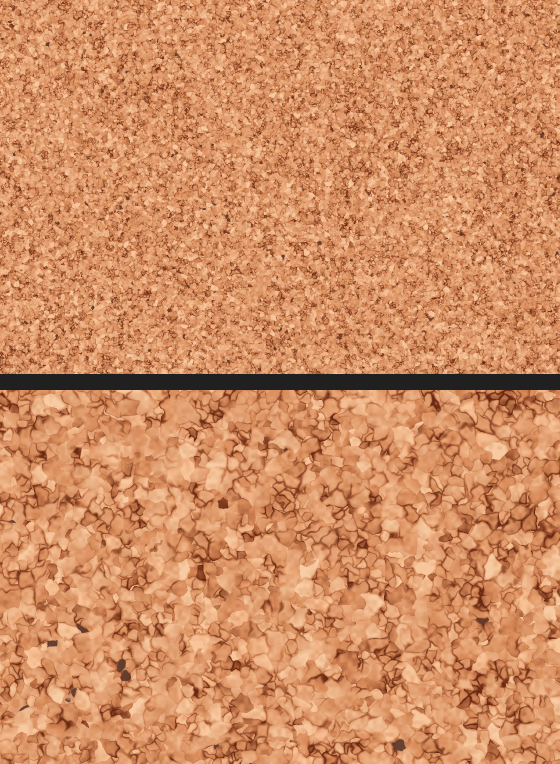
Top, the full canvas; bottom, a detail of the centre.
A Shadertoy shader for this texture:

```glsl
#define FINE_GRAINS 122.0   // small grains per canvas height
#define FLAKES 76.0         // large flakes per canvas height
#define FLAKE_SHARE 0.5
#define SPECK_SHARE 0.005
#define TONE_BASE 0.42
#define TONE_SPREAD 0.78
#define CREVICE_DEPTH 1.15
#define SHADOW vec3(0.50, 0.235, 0.125)
#define CORK vec3(0.84, 0.54, 0.35)
#define PALE vec3(0.95, 0.74, 0.57)
#define SPECK vec3(0.31, 0.18, 0.14)

vec3 hash3(vec2 p) {
    vec3 q = fract(p.xyx * vec3(0.1031, 0.1030, 0.0973));
    q += dot(q, q.yxz + 33.33);
    return fract((q.xxy + q.yzz) * q.zyx);
}

float valueNoise(vec2 p) {
    vec2 i = floor(p), f = fract(p);
    f = f * f * (3.0 - 2.0 * f);
    float low = mix(hash3(i).x, hash3(i + vec2(1, 0)).x, f.x);
    float high = mix(hash3(i + vec2(0, 1)).x, hash3(i + vec2(1, 1)).x, f.x);
    return mix(low, high, f.y);
}

struct Grain {
    vec2 id;
    float gap;   // distance to the neighbouring grain
    float tilt;  // position across the grain, for slanted shading
};

// Angular cellular grains, each stretched along its own random direction
Grain findGrain(vec2 p) {
    vec2 cell = floor(p);
    float nearest = 9.0, second = 9.0;
    Grain grain = Grain(cell, 0.0, 0.0);
    for (int y = -1; y <= 1; y++)
    for (int x = -1; x <= 1; x++) {
        vec2 id = cell + vec2(x, y);
        vec3 rnd = hash3(id + 17.0);
        vec2 offset = p - id - 0.05 - 0.9 * rnd.xy;
        float angle = 6.2832 * rnd.z;
        vec2 axis = vec2(cos(angle), sin(angle));
        vec2 local = vec2(dot(offset, axis), dot(offset, vec2(-axis.y, axis.x)));
        vec2 stretched = abs(local) * vec2(0.75, 1.3);
        float d = 0.5 * length(stretched) + 0.4 * (stretched.x + stretched.y);
        if (d < nearest) {
            second = nearest;
            nearest = d;
            grain.id = id;
            grain.tilt = local.y;
        } else {
            second = min(second, d);
        }
    }
    grain.gap = second - nearest;
    return grain;
}

vec3 toneColor(float tone) {
    return tone < 0.0 ? mix(CORK, SHADOW, min(-tone, 1.25))
                      : mix(CORK, PALE, min(tone, 1.2));
}

vec3 corkColor(vec2 p) {
    // Ragged outlines
    vec2 wobble = vec2(valueNoise(p * 210.0), valueNoise(p * 210.0 + 71.0)) - 0.5;
    vec2 q = p + 0.004 * wobble;

    // Large flakes lie over a bed of finer, darker grains
    Grain grain = findGrain(q * FLAKES + 300.0);
    bool isFlake = hash3(grain.id + 5.0).x < FLAKE_SHARE;
    if (!isFlake) grain = findGrain(q * FINE_GRAINS);

    vec3 rnd = hash3(grain.id + (isFlake ? 41.0 : 93.0));
    vec3 kind = hash3(grain.id + 137.0);
    float tone = TONE_BASE + (rnd.x + rnd.y - 1.0) * TONE_SPREAD;
    tone += isFlake ? 0.08 : -0.08;
    if (!isFlake) tone -= 0.6 * step(0.95, kind.y);

    // Crevices open up unevenly and bury parts of the grain edges
    float opening = valueNoise(p * 95.0 + 40.0);
    float crevice = 1.0 - smoothstep(0.0, 0.1 + 0.35 * opening, grain.gap);
    tone -= CREVICE_DEPTH * crevice * smoothstep(0.15, 0.85, opening);

    // Slanted faces, pores and broad unevenness
    tone += 0.4 * grain.tilt;
    tone += 0.6 * (valueNoise(p * 270.0) - 0.5);
    tone += 0.16 * (valueNoise(p * 24.0) - 0.5);
    tone += 0.1 * (valueNoise(p * 5.0) - 0.5);

    vec3 color = toneColor(tone);
    color *= 1.0 + (kind.z - 0.5) * vec3(0.0, 0.05, 0.09);
    float speck = isFlake ? 0.0 : step(kind.x, SPECK_SHARE);
    return mix(color, SPECK, 0.85 * speck * smoothstep(0.0, 0.15, grain.gap));
}

void mainImage(out vec4 fragColor, in vec2 fragCoord) {
    // Four samples per pixel smooth the grain edges
    vec3 color = vec3(0.0);
    for (int i = 0; i < 4; i++) {
        vec2 jitter = vec2(i % 2, i / 2) * 0.5 - 0.25;
        color += corkColor((fragCoord + jitter) / iResolution.y);
    }
    fragColor = vec4(color / 4.0, 1.0);
}
```
